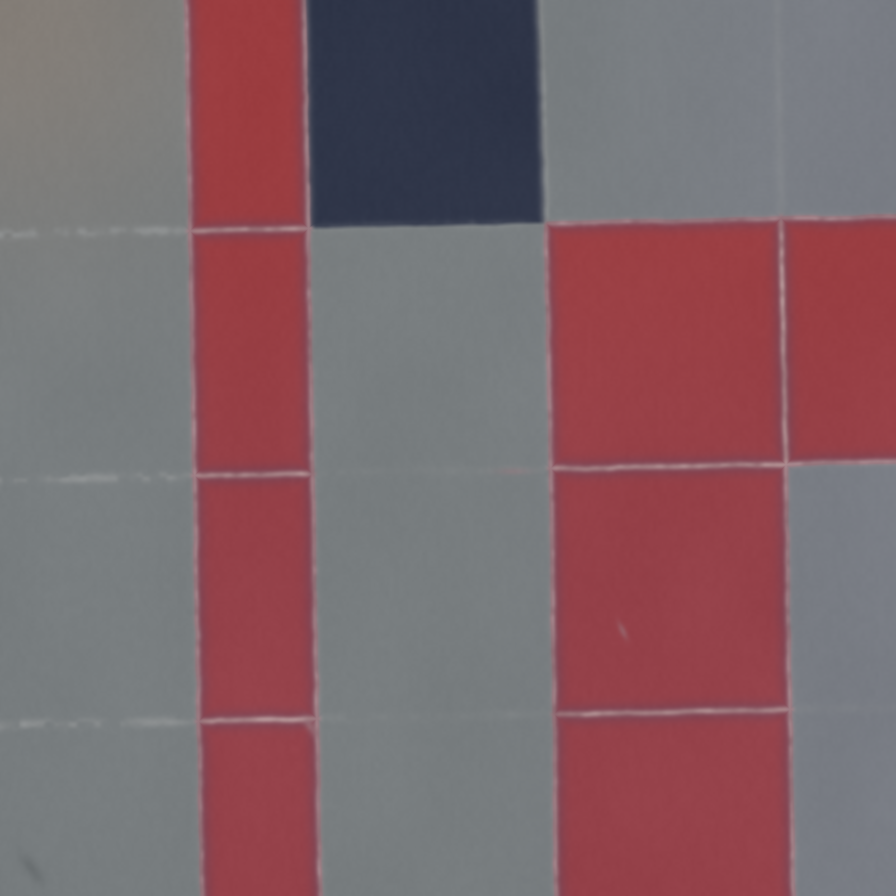
This texture is drawn by a WebGL 2 fragment shader. Its source:

```glsl
#version 300 es
precision highp float;
// Worn wall of grey, red and navy tiles with thin, uneven grout, seen slightly tilted.

#define TILT vec2(0.018, -0.020)
#define COLUMN_START 0.0935
#define COLUMN_STEP 0.264
#define NARROW_LINE 0.2255
#define ROW_START 0.1905
#define ROW_STEP 0.274
#define EDGE_SOFT 0.0032
#define GROUT_WIDTH 0.0037
#define FAINT_WIDTH 0.0055
#define RAGGED 0.0016
#define GRAIN 0.014

uniform vec2 u_resolution;
out vec4 fragColor;

const vec3 NAVY = vec3(0.183, 0.208, 0.282);
const vec3 FRINGE = vec3(0.46, 0.27, 0.34);
const vec3 PINK_GROUT = vec3(0.655, 0.520, 0.530);
const vec3 ROSE_GROUT = vec3(0.605, 0.480, 0.505);
const vec3 GREY_GROUT = vec3(0.560, 0.570, 0.572);

float hash(vec2 p) {
  return fract(sin(dot(p, vec2(127.1, 311.7))) * 43758.5453);
}

float noise(vec2 p) {
  vec2 i = floor(p), f = fract(p);
  f = f * f * (3.0 - 2.0 * f);
  return mix(mix(hash(i), hash(i + vec2(1, 0)), f.x),
             mix(hash(i + vec2(0, 1)), hash(i + vec2(1, 1)), f.x), f.y);
}

// Grid lines; the outer ones lie beyond the canvas.
float columnLine(int i) {
  if (i < 0 || i > 3) return i < 0 ? -1.0 : 2.0;
  return i == 0 ? NARROW_LINE : COLUMN_START + COLUMN_STEP * float(i);
}

float rowLine(int i) {
  if (i < 0 || i > 2) return i < 0 ? -1.0 : 2.0;
  return ROW_START + ROW_STEP * float(i);
}

bool isRed(int col, int row) {
  return col == 1 || (col == 3 && row < 3) || (col == 4 && row == 2);
}

float band(float x, float lo, float hi, float soft) {
  return smoothstep(lo - soft, lo + soft, x) * (1.0 - smoothstep(hi - soft, hi + soft, x));
}

// Coverage of red (x) and navy (y) tiles.
vec2 tileMask(vec2 q, float soft) {
  vec2 mask = vec2(0.0);
  for (int row = 0; row < 4; row++)
    for (int col = 0; col < 5; col++) {
      float cover = band(q.x, columnLine(col - 1), columnLine(col), soft)
                  * band(q.y, rowLine(row - 1), rowLine(row), soft);
      if (isRed(col, row)) mask.x += cover;
      if (col == 2 && row == 3) mask.y += cover;
    }
  return mask;
}

// Soft slanted scratch or chip.
float mark(vec2 p, vec2 centre, vec2 size, float slant) {
  vec2 d = p - centre;
  d.x += slant * d.y;
  d /= size;
  return exp(-dot(d, d));
}

void main() {
  vec2 p = gl_FragCoord.xy / u_resolution;
  float soft = max(EDGE_SOFT, 0.75 / min(u_resolution.x, u_resolution.y));
  vec2 q = p + TILT * p.yx;
  q.x -= 0.012 * (p.y * (1.0 - p.y) - 0.1) * band(p.x, 0.5, 0.75, 0.1);
  q += RAGGED * (vec2(noise(p.yx * vec2(55.0, 4.0)), noise(p * vec2(40.0, 4.0) + 7.0)) - 0.5);

  // Grey glaze, warm at upper left and bluish to the right; red glaze, crimson below.
  vec3 grey = mix(vec3(0.470, 0.490, 0.498), vec3(0.474, 0.488, 0.518), smoothstep(0.5, 1.0, p.x));
  grey = mix(grey, vec3(0.520, 0.495, 0.470), mark(p, vec2(0.0, 1.0), vec2(0.25), 0.0));
  vec3 red = mix(vec3(0.586, 0.256, 0.288), vec3(0.612, 0.240, 0.252), smoothstep(0.3, 0.9, p.y));
  vec2 mask = tileMask(q, soft);
  vec3 color = mix(mix(grey, red, mask.x), NAVY, mask.y);

  // Distance to the nearest line in each direction.
  vec2 gap = vec2(1.0);
  for (int i = 0; i < 4; i++)
    gap = min(gap, abs(q - vec2(columnLine(i), rowLine(i))));
  color = mix(color, FRINGE, 0.75 * mask.x * exp(-pow(min(gap.x, gap.y) / 0.0105, 2.0)));

  // Grout: pink between reds, rosy at their rims, faint and broken between greys.
  vec2 nearby = tileMask(q, 0.012);
  float beside = smoothstep(0.02, 0.4, nearby.x);
  float between = smoothstep(0.6, 0.95, nearby.x);
  float wear = noise(p * 30.0) * 0.5 + noise(p * 110.0) * 0.5;
  float width = max(mix(FAINT_WIDTH, GROUT_WIDTH, beside), soft);
  vec2 seam = exp(-pow(gap / width, vec2(2.0)));
  float leftSide = 1.0 - smoothstep(0.18, 0.23, p.x);
  vec2 faint = vec2(0.22 + 0.35 * smoothstep(0.02, 0.3, nearby.y),
                    0.3 * wear + 0.45 * leftSide * smoothstep(0.3, 0.7, wear));
  vec2 strength = seam * mix(faint, vec2(0.62 + 0.45 * wear), beside);
  vec3 grout = mix(GREY_GROUT, mix(ROSE_GROUT, PINK_GROUT, between), beside) + 0.10 * (wear - 0.5);
  color = mix(color, grout, clamp(max(strength.x, strength.y), 0.0, 1.0));

  // Chips and a dark smudge, then cloudy glaze and fine grain.
  float chips = 0.5 * mark(p, vec2(0.695, 0.296), vec2(0.004, 0.009), 0.4)
              + 0.6 * mark(p, vec2(0.346, 0.190), vec2(0.006, 0.010), 0.5)
              + 0.4 * mark(p, vec2(0.573, 0.474), vec2(0.018, 0.004), 0.0);
  color = mix(color, ROSE_GROUT, min(chips, 1.0));
  color -= 0.05 * mark(p, vec2(0.036, 0.030), vec2(0.008, 0.016), 0.6);
  color += 0.014 * (noise(p * vec2(14.0, 9.0)) - 0.5);
  color += GRAIN * (0.6 * noise(p * vec2(190.0, 110.0)) + 0.4 * noise(p * 330.0) - 0.5);
  fragColor = vec4(color, 1.0);
}
```
